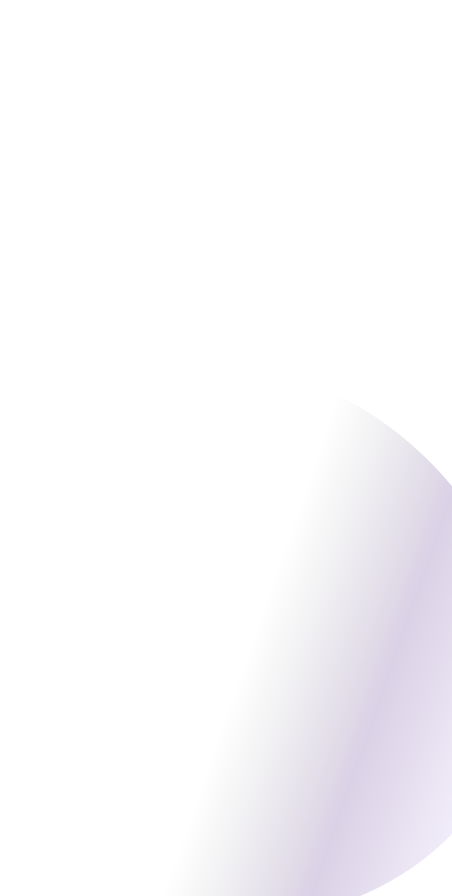
Give the GLSL for this background, as a Shadertoy shader.

```glsl
// A tilted ellipse at the lower right of a white page, cut by the canvas.
// A lavender band runs along its short axis: it rises softly from clear,
// peaks, then pales to a light tint at the far rim.

// Approximate signed distance to an ellipse centred at the origin.
float ellipseDistance(vec2 q, vec2 radii) {
    float k = length(q / radii);
    float slope = length(q / (radii * radii));
    return k * (k - 1.0) / max(slope, 1e-4);
}

void mainImage(out vec4 fragColor, in vec2 fragCoord) {
    // Units of canvas height, kept at the left edge's proportion of width
    vec2 p = fragCoord / iResolution.xy * vec2(0.504, 1.0);
    float pixel = 1.0 / iResolution.y;

    // Ellipse frame: x runs across the band, y along it
    vec2 across = normalize(vec2(0.944, -0.33));
    vec2 along = vec2(-across.y, across.x);
    vec2 offset = p - vec2(0.216, 0.290);
    vec2 q = vec2(dot(offset, across), dot(offset, along));

    // Band colour: clear grey to lavender, then to a pale tint
    vec3 clearGrey = vec3(0.85);
    vec3 lavender = vec3(0.855, 0.820, 0.900);
    vec3 paleTint = vec3(0.965, 0.950, 0.995);
    float rise = clamp((q.x - 0.0625) / 0.1565, 0.0, 1.0);
    float fade = clamp((q.x - 0.219) / 0.151, 0.0, 1.0);
    vec3 band = mix(mix(clearGrey, lavender, rise), paleTint, fade);

    // Smooth rim over the white page
    float rim = ellipseDistance(q, vec2(0.370, 0.312));
    float inside = 1.0 - smoothstep(-0.7 * pixel, 0.7 * pixel, rim);
    fragColor = vec4(mix(vec3(1.0), band, rise * inside), 1.0);
}
```
